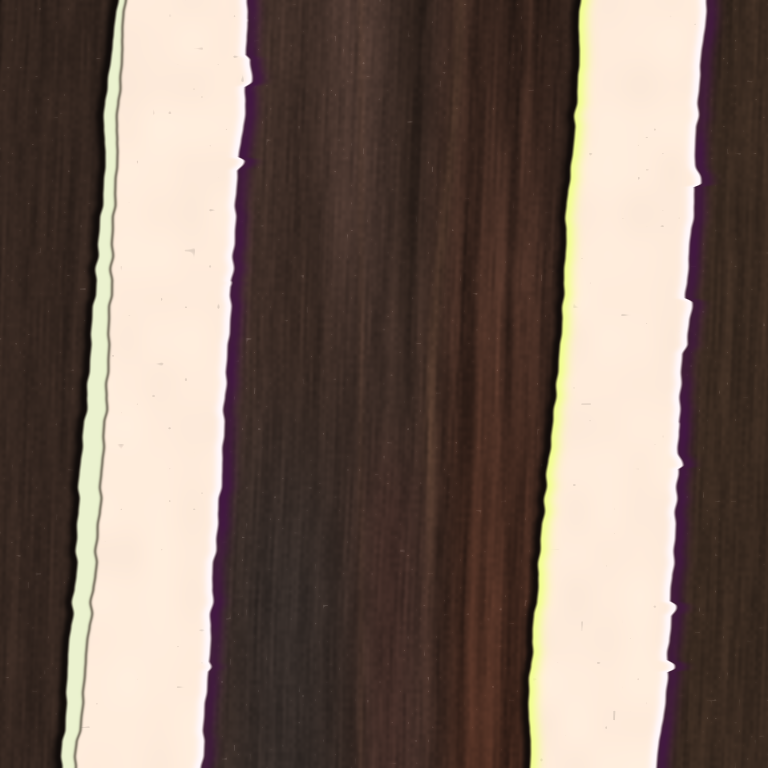
A Shadertoy shader for this texture:

```glsl
// Dark weathered planks separated by two slanted, pale gaps.
// Gap edges are near-straight lines with noise wear and colour fringes;
// the wood is stretched noise with broad stains and soft ridges.

const vec3 WOOD_DARK   = vec3(0.185, 0.135, 0.110);
const vec3 WOOD_BROWN  = vec3(0.310, 0.230, 0.200);
const vec3 WOOD_RED    = vec3(0.270, 0.150, 0.105);
const vec3 WOOD_COOL   = vec3(0.205, 0.180, 0.170);
const vec3 WOOD_RIDGE  = vec3(0.400, 0.285, 0.220);
const vec3 SHADOW      = vec3(0.050, 0.035, 0.030);
const vec3 PURPLE      = vec3(0.260, 0.090, 0.260);
const vec3 PLASTER     = vec3(1.000, 0.925, 0.860);
const vec3 PALE_GREEN  = vec3(0.920, 0.950, 0.810);
const vec3 YELLOW      = vec3(0.950, 1.000, 0.570);
const vec3 SEAM_GREY   = vec3(0.420, 0.390, 0.330);

const int   GAPS       = 2;
const vec2  LEFT_EDGE  = vec2(0.150, 0.077);  // x at top and bottom
const vec2  RIGHT_EDGE = vec2(0.325, 0.265);
const float LEFT_PITCH  = 0.608;
const float RIGHT_PITCH = 0.594;
const float EDGE_SOFT  = 0.0025;

float hash(vec2 p) {
    vec3 q = fract(vec3(p.xyx) * 0.1031);
    q += dot(q, q.yzx + 33.33);
    return fract((q.x + q.y) * q.z);
}

float noise(vec2 p) {
    vec2 i = floor(p), f = fract(p);
    f = f * f * (3.0 - 2.0 * f);
    return mix(mix(hash(i), hash(i + vec2(1, 0)), f.x),
               mix(hash(i + vec2(0, 1)), hash(i + vec2(1, 1)), f.x), f.y);
}

// Soft bump around zero with the given half width.
float band(float d, float width) {
    d /= width;
    return exp(-d * d);
}

// x, and t running from the top (0) to the bottom (1).
vec3 wood(float x, float t) {
    float g = x + 0.035 * t + 0.006 * noise(vec2(x * 6.0, t * 5.0));
    float stain  = noise(vec2(g * 14.0, t * 3.0 + 5.0));
    float grain  = noise(vec2(g * 85.0, t * 2.5));
    float fibre  = noise(vec2(g * 230.0, t * 14.0));
    float speck  = noise(vec2(x * 190.0, t * 170.0));
    float middle = smoothstep(0.20, 0.32, x) * (1.0 - smoothstep(0.68, 0.80, x));
    float right  = smoothstep(0.80, 0.92, x);

    vec3 col = mix(WOOD_DARK, WOOD_BROWN, 0.45 * stain * (0.4 + middle));
    col = mix(col, vec3(0.25, 0.185, 0.135), 0.55 * right);

    // Stains of the middle plank: grey top, cool lower left, red right.
    float high = 1.0 - smoothstep(0.25, 0.65, t);
    col = mix(col, WOOD_BROWN, 0.75 * high * band(x - 0.465, 0.065));
    col = mix(col, WOOD_COOL, 0.7 * smoothstep(0.4, 0.8, t) * band(x - 0.37, 0.10));
    col = mix(col, WOOD_RED, middle * smoothstep(0.52, 0.62, x) * (0.3 + 0.45 * t));
    col = mix(col, vec3(0.28, 0.19, 0.165), smoothstep(0.5, 0.7, t) * band(x - 0.51, 0.045));
    col = mix(col, WOOD_DARK * 0.9, 0.75 * high * band(x - 0.54 + 0.02 * t, 0.025));

    // Raised ridges along the grain.
    float ridgeX = 0.598 - 0.037 * smoothstep(0.0, 0.55, t);
    float ridge = band(x - ridgeX, 0.007) * (1.0 - smoothstep(0.55, 0.85, t));
    ridge += 0.35 * band(x - 0.470, 0.005);
    col = mix(col, WOOD_RIDGE, 0.65 * ridge);

    float strength = 0.25 + 0.35 * middle * smoothstep(0.53, 0.60, x);
    col *= 1.0 + strength * (grain - 0.5) + 0.22 * (fibre - 0.5) + 0.13 * (speck - 0.5);
    return col + 0.12 * smoothstep(0.93, 1.0, speck) * fibre;
}

void mainImage(out vec4 fragColor, in vec2 fragCoord) {
    vec2 uv = fragCoord / iResolution.xy;
    float x = uv.x, t = 1.0 - uv.y;
    float soft = max(EDGE_SOFT, 1.0 / iResolution.x);
    vec3 col = wood(x, t);

    for (int i = 0; i < GAPS; i++) {
        float k = float(i);

        // Worn edges: slow wobble, fine roughness and small chips.
        float rough = 0.004 * (noise(vec2(t * 60.0, k * 9.0 + 3.0)) - 0.5);
        float wobble = 0.008 * (noise(vec2(t * 8.0, k * 7.0 + 1.0)) - 0.5);
        float chip = 0.010 * smoothstep(0.82, 1.0, noise(vec2(t * 38.0, k * 17.0 + 8.0)));
        float left = mix(LEFT_EDGE.x, LEFT_EDGE.y, t) + k * LEFT_PITCH + wobble + rough;
        float right = mix(RIGHT_EDGE.x, RIGHT_EDGE.y, t) + k * RIGHT_PITCH - wobble * 0.7 - rough + chip;
        float dl = x - left, dr = right - x;

        // Dark contour on the left, purple fringe on the right.
        col = mix(col, SHADOW, 0.9 * band(dl + 0.004, 0.007));
        float fringe = 0.65 + 0.35 * noise(vec2(t * 25.0, k + 4.0));
        col = mix(col, PURPLE, fringe * band(dr + 0.006, 0.011));

        // Pale fill with faint mottling and a few specks.
        float mottle = noise(uv * vec2(24.0, 18.0)) - 0.5;
        float dirt = smoothstep(0.95, 1.0, noise(uv * 95.0 + 31.0));
        vec3 fill = PLASTER * (1.0 + 0.025 * mottle - 0.12 * dirt);
        fill = mix(fill, vec3(1.0, 0.97, 0.98), band(dr - 0.003, 0.007));

        if (i == 0) {  // a loose sliver bounded by a thin seam
            float bow = sin(2.36 * t);
            float seam = dl - 0.013 - 0.015 * bow * bow + wobble;
            fill = mix(fill, PALE_GREEN, 1.0 - smoothstep(-soft, soft, seam));
            fill = mix(fill, SEAM_GREY, 0.8 * band(seam, 0.0022));
        } else {
            fill = mix(fill, YELLOW, band(max(dl, 0.0), 0.013));
        }
        col = mix(col, fill, smoothstep(-soft, soft, min(dl, dr)));
    }
    fragColor = vec4(clamp(col, 0.0, 1.0), 1.0);
}
```
